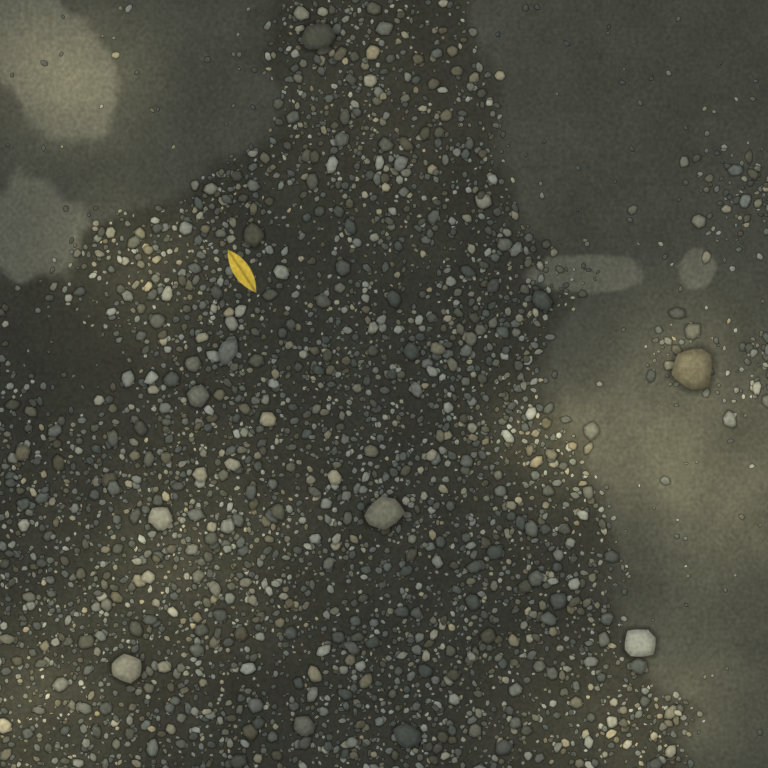
Give the GLSL for this texture, as a three.js fragment shader.

```glsl
// Loose grey gravel spread over dark silt, with dappled warm light and one fallen leaf.
#define SILT vec3(0.268, 0.275, 0.243)
#define SOIL vec3(0.208, 0.212, 0.184)
#define STONE_DARK vec3(0.275, 0.285, 0.26)
#define STONE_PALE vec3(0.53, 0.535, 0.485)
#define CRUST vec3(0.375, 0.38, 0.335)
#define LEAF vec3(0.66, 0.57, 0.22)
#define SUN vec3(0.62, 0.55, 0.42)
#define SOFT 0.0013
#define GRAIN 0.16

varying vec2 vUv;

vec2 hash2(vec2 p) {
  vec3 q = fract(p.xyx * vec3(0.1031, 0.103, 0.0973));
  q += dot(q, q.yzx + 33.33);
  return fract((q.xx + q.yz) * q.zy);
}

float gradDot(vec2 cell, vec2 offset) {
  return dot(hash2(cell) * 2.0 - 1.0, offset);
}

float noise(vec2 p) {
  vec2 i = floor(p), f = p - i, e = vec2(1.0, 0.0);
  vec2 u = f * f * f * (f * (f * 6.0 - 15.0) + 10.0);
  return mix(mix(gradDot(i, f), gradDot(i + e, f - e), u.x),
             mix(gradDot(i + e.yx, f - e.yx), gradDot(i + 1.0, f - 1.0), u.x), u.y);
}

float fbm(vec2 p) {
  float sum = 0.0, amp = 1.0;
  for (int i = 0; i < 4; i++) {
    sum += amp * noise(p);
    p = p * 2.03 + 17.0;
    amp *= 0.5;
  }
  return sum;
}

float spot(vec2 p, float x, float y, float radius) {
  vec2 d = (p - vec2(x, y)) / radius;
  return exp(-dot(d, d));
}

// Extent of the gravel spread: a slanting band that opens to the lower left
float spread(vec2 p) {
  float left = mix(-0.15, 0.34, smoothstep(0.53, 0.85, p.y));
  float right = 0.61 + 0.26 * (1.0 - p.y);
  float edge = min(p.x - left, right - p.x);
  edge += 0.09 * noise(p * 7.0) + 0.05 * noise(p * 19.0);
  return smoothstep(-0.025, 0.03, edge);
}

// Chance of a stone, with thin places and small pockets on the silt
float gravel(vec2 p) {
  float thin = spot(p, 0.13, 0.51, 0.08) + spot(p, 0.42, 0.72, 0.08) + spot(p, 0.04, 0.63, 0.1);
  float pocket = spot(p, 0.97, 0.74, 0.045) + spot(p, 0.99, 0.52, 0.05) + spot(p, 0.88, 0.54, 0.028);
  float fill = clamp(0.85 + 0.7 * noise(p * 6.0 + 5.0) - 0.75 * thin, 0.06, 1.0);
  return max(spread(p) * fill, min(pocket * 1.2, 1.0));
}

// One layer of angular pebbles, one candidate per grid cell
void pebbles(vec2 uv, float cells, float amount, float bare, inout vec3 col) {
  for (int j = -1; j <= 1; j++) {
    for (int i = -1; i <= 1; i++) {
      vec2 cell = floor(uv * cells) + vec2(float(i), float(j));
      vec2 id = cell + cells * 3.7;
      vec2 place = hash2(id), form = hash2(id + 19.0);
      vec2 fate = hash2(id + 57.0), look = hash2(id + 91.0);
      vec2 centre = (cell + place) / cells;
      vec2 p = uv - centre;
      float r = mix(0.25, 0.47, form.x * form.x) / cells;
      if (length(p) > 2.0 * r || fate.x > bare + amount * gravel(centre)) continue;

      float turn = form.y * 6.283, c = cos(turn), s = sin(turn);
      vec2 q = vec2(c * p.x + s * p.y, c * p.y - s * p.x);
      q.y *= 1.0 + 0.6 * fate.y;
      float facet = -1.0;
      for (int k = 0; k < 6; k++) {
        vec2 h = hash2(id + float(k) * 7.0 + 3.0);
        float a = float(k) * 1.047 + 0.6 * h.x;
        facet = max(facet, dot(q, vec2(cos(a), sin(a))) - r * (0.75 + 0.35 * h.y));
      }
      float d = mix(facet, length(q) - r, 0.35);

      // Contact shadow, then a flat face with a dim rim
      col *= 1.0 - 0.28 * (1.0 - smoothstep(0.0, 0.4 * r, d));
      vec3 stone = mix(STONE_DARK, STONE_PALE, look.x * look.x);
      stone *= mix(vec3(0.97, 1.0, 1.03), vec3(1.05, 1.0, 0.9), look.y * look.y);
      float shade = 1.03 - 0.22 * smoothstep(-0.45 * r, 0.0, d);
      shade += 0.1 * dot(p, vec2(-0.6, 0.8)) / r;
      col = mix(col, stone * shade, 1.0 - smoothstep(-SOFT, SOFT, d));
    }
  }
}

// Dappled sunlight
float sunlight(vec2 p) {
  float lit = spot(p, 0.92, 0.39, 0.17) + 0.5 * spot(p, 0.9, 0.08, 0.1);
  lit += 0.8 * spot(p, 0.1, 0.9, 0.1) + 0.8 * spot(p, 0.18, 0.64, 0.09);
  lit += 0.6 * spot(p, 0.24, 0.29, 0.15) + 0.9 * spot(p, 0.05, 0.07, 0.12);
  lit += 0.8 * spot(p, 0.71, 0.43, 0.07) + 0.7 * spot(p, 0.77, 0.06, 0.1);
  lit += 0.6 * spot(p, 0.88, 0.55, 0.07) + 0.25 * spot(p, 0.52, 0.88, 0.16);
  return clamp(lit * (1.0 + 0.7 * fbm(p * 6.0)), 0.0, 1.2);
}

void main() {
  vec2 uv = vUv;
  float rough = fbm(uv * 14.0);
  vec3 col = mix(SILT, SOIL, spread(uv)) * (1.0 + 0.1 * rough);

  // Pale dried crust with ragged borders
  float crust = spot(uv, 0.04, 0.7, 0.08) + spot(uv, 0.1, 0.88, 0.065) + spot(uv, 0.03, 0.96, 0.08);
  crust += spot(uv * vec2(0.4, 1.0), 0.304, 0.645, 0.033) + 0.8 * spot(uv, 0.91, 0.65, 0.035);
  col = mix(col, CRUST, 0.8 * smoothstep(0.42, 0.6, crust + 0.3 * rough));

  // Stones from grit to cobbles
  pebbles(uv, 105.0, 0.75, 0.025, col);
  pebbles(uv, 62.0, 0.75, 0.008, col);
  pebbles(uv, 42.0, 0.62, 0.0, col);
  pebbles(uv, 17.0, 0.1, 0.0, col);

  // Fallen leaf: overlap of two discs, with a midrib
  vec2 l = uv - vec2(0.315, 0.647);
  l = vec2(dot(l, vec2(0.83, 0.55)), dot(l, vec2(-0.55, 0.83)));
  float leaf = length(vec2(abs(l.x) + 0.045, l.y)) - 0.056;
  vec3 blade = LEAF * (0.9 + 0.25 * smoothstep(0.0, 0.003, abs(l.x)));
  col = mix(col, blade, 1.0 - smoothstep(-SOFT, SOFT, leaf));

  // Light, shade and fine grain
  col *= 0.97 + SUN * sunlight(uv);
  col *= 1.0 + GRAIN * (noise(uv * 190.0) + 0.5 * noise(uv * 90.0));
  gl_FragColor = vec4(col, 1.0);
}
```
